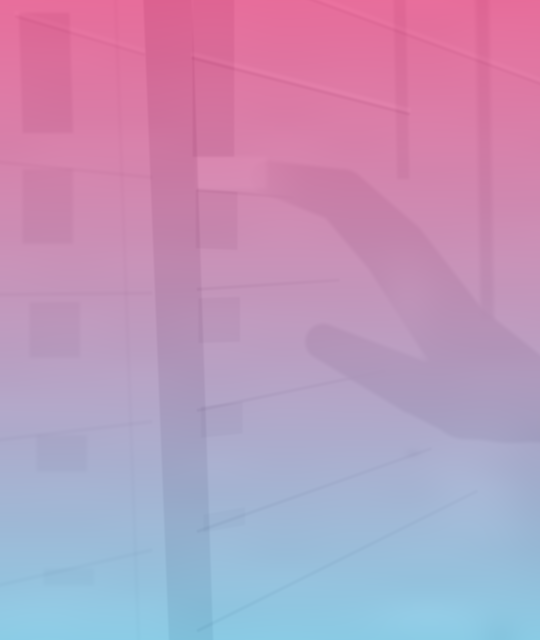
Give the GLSL for this background, as a Shadertoy shader.

```glsl
const float ASPECT = 0.84375;
const float SOFT = 0.0025;

float hash(vec2 p) {
    return fract(sin(dot(p, vec2(127.1, 311.7))) * 43758.5);
}

float valueNoise(vec2 p) {
    vec2 i = floor(p), f = fract(p);
    f = f * f * (3.0 - 2.0 * f);
    return mix(mix(hash(i), hash(i + vec2(1, 0)), f.x),
               mix(hash(i + vec2(0, 1)), hash(i + vec2(1, 1)), f.x), f.y);
}

float band(float v, float lo, float hi, float blur) {
    return smoothstep(lo - blur, lo + blur, v) * (1.0 - smoothstep(hi - blur, hi + blur, v));
}

float box(vec2 p, vec2 corner, vec2 size, float blur) {
    vec2 q = p - corner;
    return band(q.x, 0.0, size.x, blur) * band(q.y, 0.0, size.y, blur);
}

// Distance to a capsule whose radius varies from ra to rb
float taper(vec2 p, vec2 a, vec2 b, float ra, float rb) {
    vec2 d = b - a;
    float h = clamp(dot(p - a, d) / dot(d, d), 0.0, 1.0);
    return length(p - a - d * h) - mix(ra, rb, h);
}

float stroke(vec2 p, vec2 a, vec2 b, float width) {
    return 1.0 - smoothstep(0.0, width, taper(p, a, b, 0.0, 0.0));
}

float glow(vec2 p, vec2 center, vec2 radius) {
    vec2 q = (p - center) / radius;
    return exp(-dot(q, q));
}

float smoothMin(float a, float b, float k) {
    float h = max(k - abs(a - b), 0.0) / k;
    return min(a, b) - h * h * k * 0.25;
}

vec3 skyGradient(float y) {
    vec3 pink = vec3(0.905, 0.425, 0.605);
    vec3 mauve = vec3(0.780, 0.598, 0.740);
    vec3 blue = vec3(0.540, 0.795, 0.895);
    return mix(mix(pink, mauve, y), mix(mauve, blue, y), y);
}

// Dark openings and slanted slats, fanning out further down
float slatShade(vec2 p) {
    float shade = 0.7 * box(p, vec2(0.029 + 0.03 * p.y, 0.02), vec2(0.079, 0.188), 0.004);
    shade += 0.8 * box(p, vec2(0.301, -0.1), vec2(0.065, 0.345), SOFT);
    for (int i = 0; i < 5; i++) {
        float n = float(i);
        float wave = sin(n * 1.5708);
        float fade = 1.0 - 0.13 * n;
        vec2 a = vec2(0.310, 0.297 + 0.172 * n - 0.017 * wave);
        float run = 0.146 + 0.072 * n;
        float slope = 0.08 - 0.145 * n;
        vec2 b = a + run * vec2(1.0, slope);
        float along = clamp((p.x - a.x) / run, 0.0, 1.0);
        shade += 0.65 * stroke(p, a, b, 0.005) * (1.0 - 0.4 * along);
        vec2 c = vec2(0.235, 0.277 + 0.191 * n - 0.010 * wave);
        vec2 d = c - 0.245 * vec2(1.0, 0.1 - 0.11 * n);
        shade += 0.35 * stroke(p, c, d, 0.006);
        if (i < 4) {
            vec2 rightPane = vec2(0.306 + 0.004 * n, 0.297 + 0.169 * n);
            vec2 leftPane = vec2(0.035 + 0.011 * n, 0.264 + 0.208 * n);
            vec2 q = p - vec2(0.0, 0.5 * slope * (p.x - rightPane.x));
            shade += 0.6 * fade * box(q, rightPane, vec2(0.065, 0.091 - 0.021 * n), SOFT);
            shade += 0.6 * fade * box(p, leftPane, vec2(0.079, 0.117 - 0.030 * n), 0.005);
        }
    }
    return shade;
}

float postShade(vec2 p) {
    float wide = band(p.x, 0.224 + 0.040 * p.y, 0.300 + 0.033 * p.y, SOFT);
    float rod = band(p.x - 0.036 * p.y, 0.178, 0.183, 0.004);
    float nearPost = box(p - vec2(0.02 * p.y, 0.0), vec2(0.615, -0.1), vec2(0.019, 0.38), 0.004);
    float farPost = box(p - vec2(0.016 * p.y, 0.0), vec2(0.743, -0.1), vec2(0.021, 0.60), 0.006);
    return wide + 0.3 * rod + 0.6 * nearPost + 0.7 * farPost;
}

float wire(vec2 p, vec2 a, vec2 b) {
    return 0.7 * stroke(p, a, b, 0.005) - 0.45 * stroke(p + vec2(0.0, 0.006), a, b, 0.007);
}

// Curved arch with a short lower branch
float branchShade(vec2 p) {
    float arch = taper(p, vec2(0.417, 0.277), vec2(0.534, 0.306), 0.027, 0.043);
    arch = min(arch, taper(p, vec2(0.534, 0.306), vec2(0.618, 0.391), 0.043, 0.052));
    arch = min(arch, taper(p, vec2(0.618, 0.391), vec2(0.71, 0.521), 0.052, 0.059));
    arch = min(arch, taper(p, vec2(0.71, 0.521), vec2(0.794, 0.612), 0.059, 0.078));
    float lower = taper(p, vec2(0.505, 0.534), vec2(0.651, 0.605), 0.029, 0.044);
    lower = min(lower, taper(p, vec2(0.651, 0.605), vec2(0.729, 0.625), 0.044, 0.0625));
    lower = min(lower, taper(p, vec2(0.729, 0.625), vec2(0.86, 0.638), 0.0625, 0.055));
    float d = smoothMin(arch, lower, 0.012);
    float body = 1.0 - smoothstep(-0.006, 0.004, d);
    float litSide = glow(p, vec2(0.635, 0.47), vec2(0.045, 0.08));
    return body * smoothstep(0.36, 0.49, p.x) * (0.95 - 0.5 * litSide);
}

void mainImage(out vec4 fragColor, in vec2 fragCoord) {
    // Height is one unit, measured downward from the top edge
    vec2 uv = fragCoord / iResolution.xy;
    vec2 p = vec2(uv.x * ASPECT, 1.0 - uv.y);

    float shade = slatShade(p) + postShade(p);
    shade += wire(p, vec2(0.302, 0.091), vec2(0.638, 0.178));
    shade += 0.6 * wire(p, vec2(0.026, 0.026), vec2(0.224, 0.085));
    shade += 0.7 * wire(p, vec2(0.475, -0.005), vec2(0.85, 0.133));
    shade = mix(shade, 1.0, 0.85 * branchShade(p));

    // Soft pools of light and shadow
    shade -= 0.4 * box(p, vec2(0.307, 0.245), vec2(0.11, 0.05), 0.006);
    shade -= 0.35 * glow(p, vec2(0.72, 0.76), vec2(0.06, 0.07));
    shade -= 0.35 * glow(p, vec2(0.05, 0.96), vec2(0.13, 0.05));
    shade -= 0.35 * glow(p, vec2(0.67, 0.97), vec2(0.10, 0.035));
    shade += 0.6 * glow(p, vec2(0.85, 0.77), vec2(0.055, 0.12));
    shade += 0.6 * glow(p, vec2(0.78, 1.0), vec2(0.035, 0.035));
    shade += 0.4 * glow(p, vec2(0.645, 0.708), vec2(0.012, 0.008));
    shade += 0.25 * (valueNoise(p * vec2(9.0, 22.0)) - 0.5);

    vec3 color = skyGradient(p.y) - shade * vec3(0.043, 0.046, 0.042);
    fragColor = vec4(clamp(color, 0.0, 1.0), 1.0);
}
```
